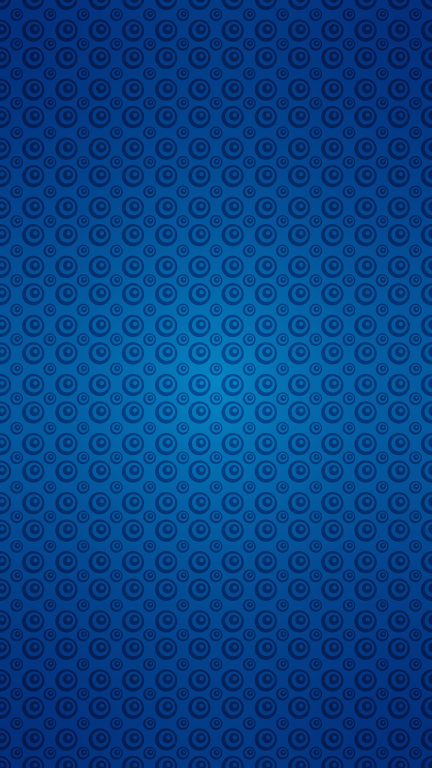
A Shadertoy shader for this pattern:

```glsl
// Rows of nested off-centre rings, large and small, over a glowing blue ground.
#define REPEATS vec2(13.0, 13.0)
#define ANCHOR vec2(0.0, 0.483)
#define ROW_GAP 0.536
#define BIG_RADIUS 0.0258
#define SMALL_RADIUS 0.0148
#define RING_STEP 0.27
#define GLOW_SPREAD vec2(0.48, 0.84)
#define GROUND_EDGE vec3(0.01, 0.175, 0.48)
#define GROUND_CORE vec3(0.02, 0.52, 0.76)
#define INK_EDGE vec3(0.02, 0.09, 0.29)
#define INK_CORE vec3(0.01, 0.31, 0.60)

const float PI = 3.14159265;
const vec2 RING_DRIFT = vec2(0.065, 0.06);

// Antialiased disc coverage
float disc(vec2 p, float radius, float pixel) {
    return clamp(0.5 + (radius - length(p)) / pixel, 0.0, 1.0);
}

// Alternating dark and clear discs, each smaller and shifted up and right
float nestedRings(vec2 p, float radius, float pixel) {
    float ink = 0.0;
    for (int i = 0; i < 4; i++) {
        float level = float(i);
        float cover = disc(p - radius * RING_DRIFT * level,
                           radius * (1.0 - RING_STEP * level), pixel);
        ink = mix(ink, float(1 - i % 2), cover);
    }
    return ink;
}

// Offset from the nearest copy of a point that repeats once per tile
vec2 nearest(vec2 p, vec2 center) {
    return fract(p - center + 0.5) - 0.5;
}

void mainImage(out vec4 fragColor, in vec2 fragCoord) {
    vec2 uv = fragCoord / iResolution.xy;
    vec2 tileSize = vec2(1.0, iResolution.y / iResolution.x) / REPEATS;
    vec2 tile = uv * REPEATS - ANCHOR;
    float pixel = 1.0 / iResolution.x;

    // Two rows of large rings, with small ones centred in the gaps
    float ink = 0.0;
    for (int row = 0; row < 2; row++) {
        float k = float(row);
        vec2 big = nearest(tile, vec2(0.0, ROW_GAP * k)) * tileSize;
        vec2 small = nearest(tile, vec2(0.5, 0.5 * (ROW_GAP + k))) * tileSize;
        ink = max(ink, nestedRings(big, BIG_RADIUS, pixel));
        ink = max(ink, nestedRings(small, SMALL_RADIUS, pixel));
    }

    // Central glow that wraps smoothly at every edge
    vec2 fromCore = sin(PI * (uv - 0.5)) * GLOW_SPREAD;
    float glow = clamp(1.0 - length(fromCore), 0.0, 1.0);
    vec3 ground = mix(GROUND_EDGE, GROUND_CORE, glow);
    vec3 inkColor = mix(INK_EDGE, INK_CORE, glow);
    fragColor = vec4(mix(ground, inkColor, ink), 1.0);
}
```
